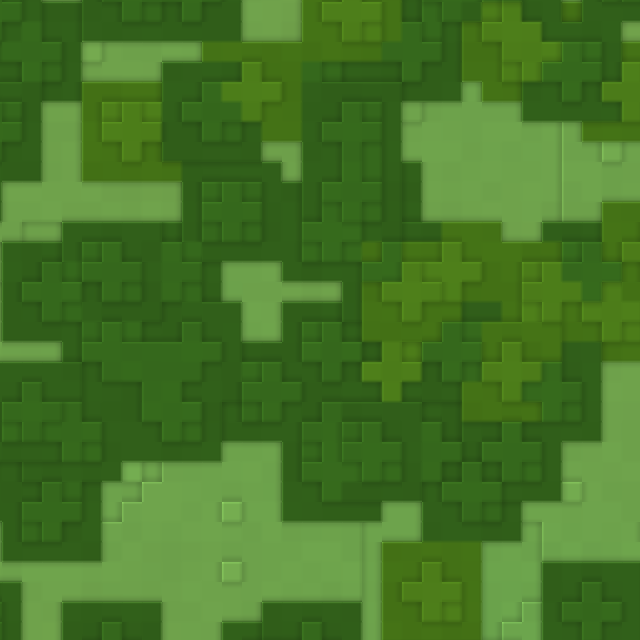
Reproduce this pattern procedurally as a three.js fragment shader.

```glsl
varying vec2 vUv;

float hash(vec2 p) {
  vec3 q = fract(p.xyx * 0.1031);
  q += dot(q, q.yzx + 33.33);
  return fract((q.x + q.y) * q.z);
}

float noise(vec2 p) {
  vec2 i = floor(p), f = fract(p);
  f = f * f * (3.0 - 2.0 * f);
  return mix(mix(hash(i), hash(i + vec2(1.0, 0.0)), f.x),
             mix(hash(i + vec2(0.0, 1.0)), hash(i + 1.0), f.x), f.y);
}

// Gently stepped meadow with a few raised blocks: colour and height
vec4 meadow(vec2 c) {
  float level = floor(noise(c / 10.0 + 3.7) * 3.5);
  float bump = step(0.985, hash(c + 71.0));
  vec3 grass = mix(vec3(0.42, 0.645, 0.30), vec3(0.44, 0.625, 0.29), noise(c / 8.0 + 20.0));
  grass *= 0.985 + 0.03 * hash(c + 9.0) + 0.06 * bump;
  return vec4(grass, level + bump);
}

// One block of the map: the tallest tree above it, or the meadow
vec4 block(vec2 c) {
  vec4 top = meadow(c);
  vec2 home = floor(c / 3.0);
  for (int j = -1; j <= 1; j++) {
    for (int i = -1; i <= 1; i++) {
      vec2 tile = home + vec2(float(i), float(j));
      vec2 center = tile * 3.0 + floor(3.0 * vec2(hash(tile + 17.0), hash(tile + 43.0)));
      vec2 fromGrove = center / 32.0 - vec2(0.54, 0.63);
      float density = mix(0.18, 0.75, exp(-8.0 * dot(fromGrove, fromGrove)));
      vec2 d = abs(c - center);
      float reach = max(d.x, d.y);
      if (hash(tile + 101.0) > density || reach > 2.5) continue;

      // Square crown, raised cross, and sometimes filled corners
      float cross = 1.0 - step(1.5, d.x + d.y);
      float corner = (1.0 - step(1.5, reach)) * step(0.65, hash(c + 5.0));
      float height = 5.0 + floor(3.0 * hash(tile + 211.0)) + cross + max(cross, corner);
      if (height <= top.w) continue;

      float raised = max(cross, corner);
      vec3 dark = mix(vec3(0.19, 0.37, 0.10), vec3(0.21, 0.41, 0.11), raised);
      vec3 olive = mix(vec3(0.265, 0.445, 0.085), vec3(0.30, 0.49, 0.10), raised);
      vec3 leaf = mix(dark, olive, step(0.79, hash(tile + 307.0)));
      top = vec4(leaf * (0.98 + 0.04 * hash(c + 13.0)), height);
    }
  }
  return top;
}

void main() {
  vec2 p = vUv * 32.0 + vec2(-0.08, 0.08);
  vec2 c = floor(p), f = p - c - 0.5;
  vec4 here = block(c);
  vec3 color = here.rgb;
  float shade = 1.0;
  vec2 dir = vec2(1.0, 0.0);

  // Shade each side by its height step, lit from the upper left
  for (int i = 0; i < 4; i++) {
    vec4 next = block(c + dir);
    float edge = 0.5 - dot(f, dir);
    float rise = next.w - here.w;
    float lit = dot(dir, vec2(-1.0, 1.0));
    float line = 1.0 - smoothstep(0.04, 0.16, edge);
    if (rise > 0.5) {
      shade *= 1.0 - 0.11 * (1.0 - smoothstep(0.0, 0.4, edge));
    } else if (rise < -0.5) {
      shade *= 1.0 + (lit > 0.0 ? 0.13 : -0.05) * line;
    }
    // Soft seam between the two blocks
    color = mix(color, next.rgb, 0.5 * (1.0 - smoothstep(0.0, 0.09, edge)));
    dir = vec2(-dir.y, dir.x);
  }
  gl_FragColor = vec4(color * shade, 1.0);
}
```
